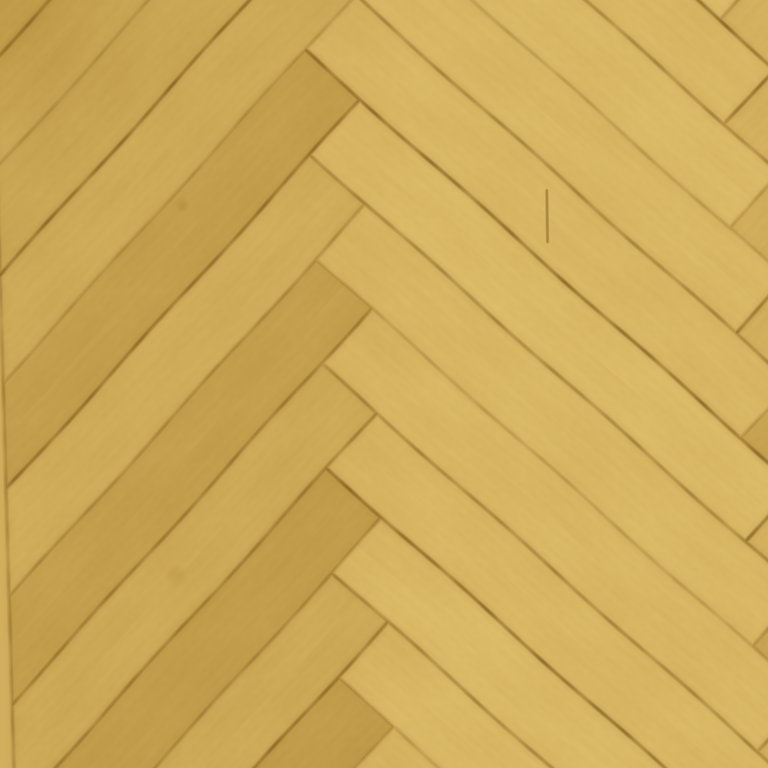
This texture is drawn by a WebGL 1 fragment shader. Its source:

```glsl
precision highp float;
uniform vec2 u_resolution;

const vec3 UMBER = vec3(0.69, 0.54, 0.22);
const vec3 CREAM = vec3(0.858, 0.728, 0.405);
const vec3 JOINT = vec3(0.50, 0.36, 0.11);
const float PLANK_LENGTH = 7.85; // in plank widths

float hash(vec2 p) {
  return fract(sin(dot(p, vec2(12.99, 78.23))) * 4375.85);
}

// Distance to the nearest scattered cell point
float cellular(vec2 p) {
  vec2 cell = floor(p);
  float nearest = 2.0;
  for (int j = -1; j <= 1; j++) {
    for (int i = -1; i <= 1; i++) {
      vec2 c = cell + vec2(float(i), float(j));
      vec2 point = c + vec2(hash(c), hash(c + 37.0));
      nearest = min(nearest, length(p - point));
    }
  }
  return nearest;
}

float segmentDistance(vec2 p, vec2 a, vec2 b) {
  vec2 ab = b - a;
  return length(p - a - ab * clamp(dot(p - a, ab) / dot(ab, ab), 0.0, 1.0));
}

// Skewed basis in which plank edges fall on whole numbers
vec2 toLattice(vec2 p) {
  vec2 q = p - vec2(0.397, 0.065);
  return vec2(7.652 * q.x + 6.949 * q.y, -6.853 * q.x + 7.705 * q.y);
}

// Dark groove with a soft shadow, broken up along its run
float groove(float dist, float along, float key, float strength) {
  float wear = 0.78 + 0.22 * sin(along * 9.0 + key * 3.0) * sin(along * 3.7 + key);
  float core = 1.0 - smoothstep(0.004, 0.042, dist);
  float shadow = 1.0 - smoothstep(0.0, 0.12, dist);
  return strength * wear * (0.8 * core + 0.14 * shadow);
}

// Fine fibres and broad mottling
float grain(vec2 p, float seed) {
  float fibres = sin(p.y * 31.0 + seed + sin(p.x * 1.3)) + sin(p.y * 57.0 + p.x * 2.0 + seed);
  float mottle = cellular(vec2(p.x * 0.8, p.y * 1.7) + seed * 3.0) - 0.45;
  float speckle = cellular(p * vec2(7.0, 11.0)) - 0.45;
  return 0.012 * fibres + 0.12 * mottle + 0.06 * speckle;
}

vec3 parquet(vec2 p) {
  vec2 g = toLattice(p);
  g += 0.012 * sin(g.yx * 1.9 + vec2(0.0, 2.0));

  // Staircase seams separate rising and falling planks
  float row = floor(g.y);
  bool beyond = floor(g.x - PLANK_LENGTH) > row;
  bool falling = floor(g.x) > row && !beyond;
  float u = beyond ? g.x - PLANK_LENGTH : g.x;
  float column = floor(u);

  float tone;
  vec2 fibre;
  vec2 key;
  vec2 dist;
  if (falling) {
    float start = g.x - row - 1.0;
    float finish = PLANK_LENGTH - start;
    key = vec2(row + 1.0, floor(g.y + 0.5));
    dist = vec2(min(start, finish), abs(g.y - key.y));
    fibre = g;
    tone = 0.94 + 0.08 * (hash(vec2(row, 4.0)) - 0.5);
    tone -= 0.10 * smoothstep(1.5, 0.0, start);
  } else {
    key = vec2(floor(u + 0.5), column);
    dist = vec2(abs(u - key.x), abs(g.y - column));
    fibre = vec2(g.y, u);
    float even = 1.0 - mod(column, 2.0);
    tone = 0.68 - 0.26 * even * smoothstep(-3.0, 0.0, column);
    tone += 0.08 * (hash(vec2(column, 9.0)) - 0.5);
    tone += beyond ? 0.12 : 0.0;
  }
  tone += grain(fibre, hash(key) * 6.0);
  tone -= 0.35 * smoothstep(0.24, 0.02, length(p));

  // Joints of the two directions
  float rising = groove(dist.x, g.y, key.x, 0.60 + 0.25 * cos(2.8 * (key.x + 1.0)));
  float descending = groove(dist.y, g.x, key.y, 0.60 + 0.25 * cos(1.57 * key.y));
  float dark = max(rising, descending);

  // Pale border strip on the left
  float border = p.x - 0.028 * (p.y - 0.358);
  if (border < 0.0) {
    tone = 0.78;
    dark = 0.0;
  }
  dark = max(dark, groove(abs(border) * 10.0, p.y * 8.0, 2.0, 0.5));

  // Hairline crack and two small stains
  float crack = segmentDistance(p, vec2(0.712, 0.248), vec2(0.713, 0.315));
  dark = max(dark, 0.55 * (1.0 - smoothstep(0.0005, 0.0028, crack)));
  tone -= 0.25 * smoothstep(0.013, 0.0, length(p - vec2(0.237, 0.267)));
  tone -= 0.20 * smoothstep(0.018, 0.0, length(p - vec2(0.230, 0.750)));

  return mix(mix(UMBER, CREAM, clamp(tone, -0.1, 1.08)), JOINT, dark);
}

void main() {
  // Four samples smooth every edge
  vec3 color = vec3(0.0);
  for (int i = 0; i < 4; i++) {
    vec2 offset = vec2(mod(float(i), 2.0), floor(float(i) / 2.0)) * 0.5 - 0.25;
    vec2 p = (gl_FragCoord.xy + offset) / u_resolution;
    color += parquet(vec2(p.x, 1.0 - p.y));
  }
  gl_FragColor = vec4(color * 0.25, 1.0);
}
```
